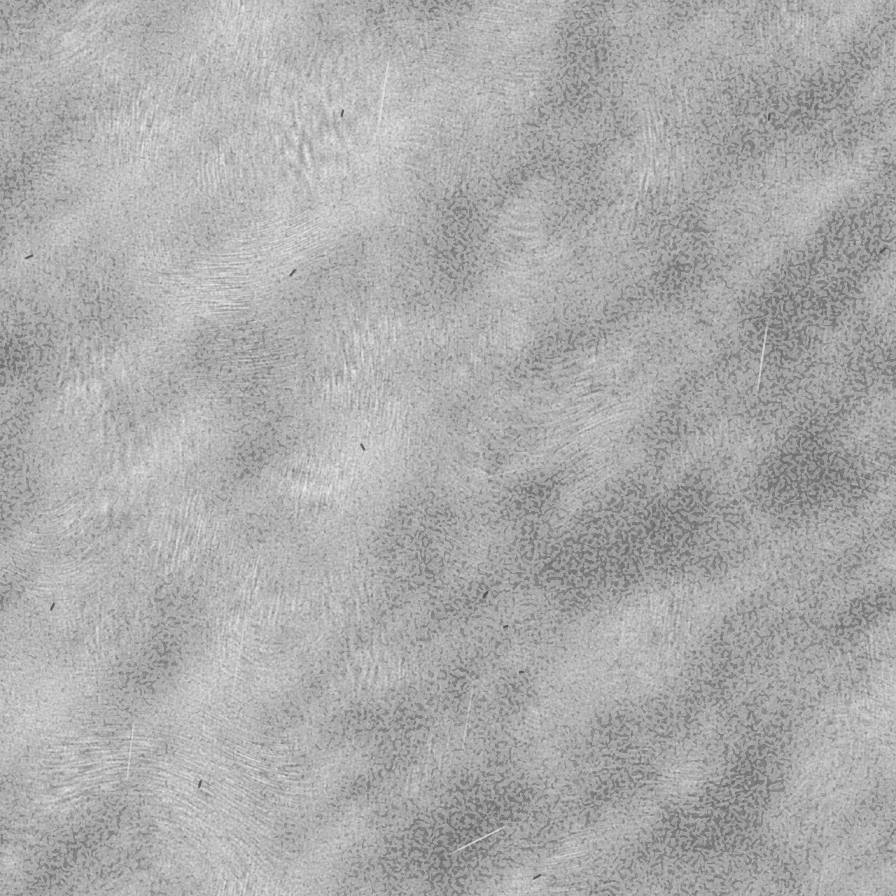
This texture is drawn by a three.js fragment shader. Its source:

```glsl
// Worn grey metal sheet: soft clouds, fine mottling, brushed arcs and a few scratches.
varying vec2 vUv;

const float TAU = 6.28318;
const float BASE_GREY = 0.693;
const float SCRATCH_COUNT = 7.0;
const float NICK_COUNT = 12.0;

// Sine-free hash giving two values from 0 to 1
vec2 hash2(vec2 p) {
  vec3 q = fract(vec3(p.xyx) * vec3(0.1031, 0.1030, 0.0973));
  q += dot(q, q.yzx + 33.33);
  return fract((q.xx + q.yz) * q.zy);
}

// Dot of a wrapped lattice gradient with the offset to its corner
float corner(vec2 cell, vec2 offset, vec2 period, float seed) {
  vec2 gradient = hash2(mod(cell, period) + seed) * 2.0 - 1.0;
  return dot(gradient, offset);
}

// Gradient noise that repeats after a whole number of cells
float noise(vec2 uv, vec2 period, float seed) {
  vec2 p = uv * period;
  vec2 i = floor(p);
  vec2 f = p - i;
  vec2 s = f * f * f * (f * (f * 6.0 - 15.0) + 10.0);
  vec2 e = vec2(1.0, 0.0);
  float low = mix(corner(i, f, period, seed), corner(i + e.xy, f - e.xy, period, seed), s.x);
  float high = mix(corner(i + e.yx, f - e.yx, period, seed), corner(i + e.xx, f - e.xx, period, seed), s.x);
  return mix(low, high, s.y);
}

// Broad light and dark patches, partly leaning to the upper right
float clouds(vec2 uv) {
  vec2 leaning = vec2(uv.x - uv.y, uv.y);
  float column = 0.25 * cos(TAU * (uv.x - 0.3));
  return column
    + 0.6 * noise(uv, vec2(3.0), 11.0)
    + 0.8 * noise(leaning, vec2(6.0, 4.0), 23.0)
    + 0.75 * noise(uv, vec2(9.0, 7.0), 37.0)
    + 0.5 * noise(leaning, vec2(17.0, 11.0), 41.0)
    + 0.35 * noise(uv, vec2(34.0, 23.0), 43.0);
}

// Coverage of the small dark wormy spots, denser where the sheet is worn
float mottling(vec2 uv, float wear) {
  vec2 wobble = vec2(noise(uv, vec2(70.0), 53.0), noise(uv, vec2(70.0), 67.0));
  vec2 p = uv + 0.005 * wobble;
  float n = noise(p, vec2(208.0), 71.0) + 0.5 * noise(p, vec2(277.0), 83.0);
  return smoothstep(-0.08, 0.08, n - mix(0.32, 0.02, wear));
}

// Fine brush marks: curved sweeps, and upright strokes in other patches
float brushing(vec2 uv) {
  float bend = 0.2 * noise(uv, vec2(4.0, 3.0), 97.0);
  vec2 swept = vec2(uv.x, uv.y + bend);
  vec2 upright = vec2(uv.x + 0.4 * bend, uv.y);
  float arcs = noise(swept, vec2(46.0, 290.0), 101.0);
  float strokes = noise(upright, vec2(300.0, 54.0), 113.0);
  float patches = noise(uv, vec2(4.0), 127.0) + 0.5 * noise(uv, vec2(9.0), 131.0);
  float strength = 0.6 + 1.2 * noise(uv, vec2(13.0, 11.0), 137.0);
  return strength * mix(arcs, strokes, smoothstep(-0.35, 0.35, patches));
}

// Coverage of a tapered line through a centre, wrapped across the edges
float scratch(vec2 uv, vec2 centre, vec2 direction, float reach, float width) {
  vec2 d = fract(uv - centre + 0.5) - 0.5;
  vec2 along = normalize(direction);
  float t = dot(d, along);
  float side = abs(dot(d, vec2(-along.y, along.x)));
  float taper = 1.0 - smoothstep(0.5 * reach, reach, abs(t));
  return taper * (1.0 - smoothstep(0.3 * width, width, side));
}

// Long bright scratches, mostly steep with an occasional flat one
float brightScratches(vec2 uv) {
  float cover = 0.0;
  for (float k = 0.0; k < SCRATCH_COUNT; k++) {
    vec2 r = hash2(vec2(k, 151.0));
    vec2 steep = vec2(0.05 + 0.15 * r.x, 1.0);
    vec2 flatter = vec2(1.0, 0.2 + 0.3 * r.y);
    vec2 direction = mix(steep, flatter, step(1.5, mod(k, 3.0)));
    float strength = 0.35 + 0.65 * r.y;
    cover = max(cover, strength * scratch(uv, hash2(vec2(k, 163.0)), direction, 0.03 + 0.03 * r.x, 0.0016));
  }
  return cover;
}

// Tiny dark nicks
float darkNicks(vec2 uv) {
  float cover = 0.0;
  for (float k = 0.0; k < NICK_COUNT; k++) {
    vec2 r = hash2(vec2(k, 179.0));
    vec2 direction = vec2(r.x - 0.5, r.y - 0.3);
    cover = max(cover, scratch(uv, hash2(vec2(k, 191.0)), direction, 0.003 + 0.004 * r.x, 0.002));
  }
  return cover;
}

void main() {
  vec2 uv = vUv;
  float cloud = clouds(uv);
  float wear = 1.0 - smoothstep(-0.65, 0.4, cloud);

  float grey = BASE_GREY + 0.115 * cloud;
  grey -= mix(0.09, 0.14, wear) * mottling(uv, wear);
  grey += mix(0.25, 0.1, wear) * brushing(uv);
  grey += mix(0.14, 0.08, wear) * noise(uv, vec2(310.0), 139.0);
  grey += 0.05 * (hash2(floor(uv * 512.0)).x - 0.5);

  grey = mix(grey, 0.9, 0.75 * brightScratches(uv));
  grey = mix(grey, 0.27, 0.8 * darkNicks(uv));
  gl_FragColor = vec4(vec3(grey), 1.0);
}
```
